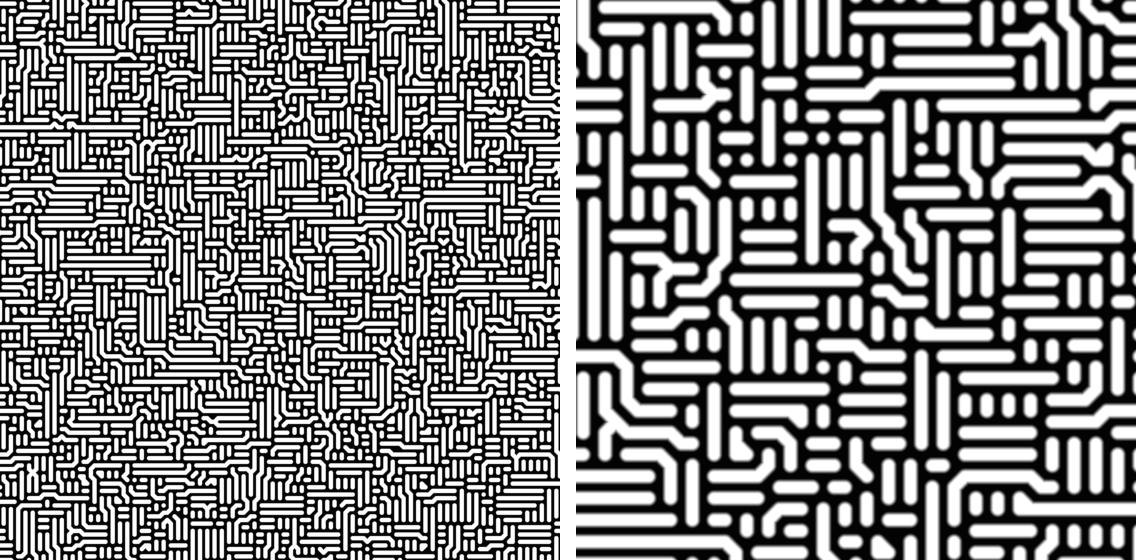
Left: the whole. Right: its middle third, enlarged.
A Shadertoy shader for this pattern:

```glsl
// Labyrinth of even white lines on black, running level, upright and at 45 degrees.

const float CELLS = 154.0;          // lattice cells along the canvas height
const int STRIP_WIDTH = 6;          // cells across one wandering strip
const float BLOCK_HEIGHT = 6.0;     // cells per block of one starting direction
const float STRIP_SWAY = 3.0;       // sideways wander of the strips, in cells
const float STRAY_SPREAD = 12.0;    // larger values give fewer stray cells
const float LINE_RADIUS = 0.60;     // half line width, in cells
const float EDGE_BLUR = 0.24;       // half width of the soft edge, in cells
const vec3 GAP_COLOR = vec3(0.01);
const vec3 LINE_COLOR = vec3(1.0);

const int SWEEPS = 2;               // relaxation passes over the lattice
const int REACH = 2 * SWEEPS + 2;   // cells that can influence a pixel
const int SIZE = 2 * REACH + 1;
const int STRIPS = 3;               // strips that can cross the local window

highp uint rows[SIZE];              // local lattice window, one bit per cell

float hash(vec2 p) {
    return fract(sin(dot(p, vec2(12.9898, 78.233))) * 43758.5453);
}

// One row of level, upright or diagonal stripes, as bits counted from x.
highp uint stripeBits(int kind, int x, int y) {
    if (kind < 3) return ((y + kind) & 1) == 0 ? ~0u : 0u;
    if (kind < 6) return 0x55555555u << uint((x + kind) & 1);
    int slope = kind == 6 ? 1 : -1;
    return 0x49249249u << uint((3000 - x - slope * y) % 3);
}

// Starting row: strips cut into blocks of one stripe direction, plus stray cells.
highp uint seedRow(int x, int y) {
    float fy = float(y);
    int sway = int(floor(STRIP_SWAY * (sin(0.37 * fy) + sin(0.91 * fy))));
    int first = int(floor(float(x - sway) / float(STRIP_WIDTH)));
    highp uint bits = 0u;
    for (int k = 0; k < STRIPS; k++) {
        int left = (first + k) * STRIP_WIDTH + sway - x;
        float strip = float(first + k);
        float block = floor(fy / BLOCK_HEIGHT + fract(strip * 0.618));
        int kind = int(8.0 * hash(vec2(strip, block) + 37.3));
        highp uint fromLeft = ~0u << uint(max(left, 0));
        bits = (bits & ~fromLeft) | (stripeBits(kind, x, y) & fromLeft);
        int stray = int(STRAY_SPREAD * hash(vec2(strip, fy)));
        if (stray < STRIP_WIDTH && left + stray >= 0) bits ^= 1u << uint(left + stray);
    }
    return bits;
}

// Adds one bit per cell to a two-bit counter; "many" marks overflow.
void count(highp uint bits, inout highp uint ones, inout highp uint twos, inout highp uint many) {
    highp uint carry = ones & bits;
    ones ^= bits;
    many |= twos & carry;
    twos ^= carry;
}

// Cells with at most two living neighbours; this keeps lines from branching.
highp uint uncrowded(highp uint below, highp uint own, highp uint above) {
    highp uint ones = below ^ above, twos = below & above, many = 0u;
    count(below << 1, ones, twos, many);
    count(below >> 1, ones, twos, many);
    count(own << 1, ones, twos, many);
    count(own >> 1, ones, twos, many);
    count(above << 1, ones, twos, many);
    count(above >> 1, ones, twos, many);
    return ~(many | (ones & twos));
}

// Updates the four interleaved sublattices in turn, so neighbours never clash.
void relaxWindow(ivec2 base) {
    for (int turn = 0; turn < 4 * SWEEPS; turn++) {
        int oddX = ((turn + 1) >> 1) & 1;
        int oddY = (turn >> 1) & 1;
        int margin = 1 + (turn >> 1);
        highp uint mask = 0x55555555u << uint((base.x + oddX) & 1);
        for (int y = margin + ((base.y + margin + oddY) & 1); y < SIZE - margin; y += 2) {
            highp uint own = rows[y];
            rows[y] = (own & ~mask) | (uncrowded(rows[y - 1], own, rows[y + 1]) & mask);
        }
    }
}

// Whether a cell within one step of the window centre is part of a line.
bool alive(ivec2 offset) {
    if (abs(offset.x) > 1 || offset.y > 1) return false;
    return ((rows[REACH + offset.y] >> uint(REACH + offset.x)) & 1u) == 1u;
}

// Distance to the strokes that join living neighbours.
float lineDistance(vec2 p) {
    float d2 = 4.0;
    for (int y = -1; y <= 1; y++)
    for (int x = -1; x <= 1; x++) {
        ivec2 cell = ivec2(x, y);
        if (!alive(cell)) continue;
        vec2 q = p - vec2(cell);
        d2 = min(d2, dot(q, q));
        for (int k = 0; k < 4; k++) {
            ivec2 next = k == 0 ? ivec2(1, 0) : ivec2(k - 2, 1);
            if (!alive(cell + next)) continue;
            vec2 along = vec2(next);
            vec2 gap = q - along * clamp(dot(q, along) / dot(along, along), 0.0, 1.0);
            d2 = min(d2, dot(gap, gap));
        }
    }
    return sqrt(d2);
}

void mainImage(out vec4 fragColor, in vec2 fragCoord) {
    float pixel = CELLS / iResolution.y;
    vec2 p = fragCoord * pixel;
    vec2 nearest = floor(p + 0.5);
    ivec2 base = ivec2(nearest) - REACH;
    for (int y = 0; y < SIZE; y++) rows[y] = seedRow(base.x, base.y + y);
    relaxWindow(base);

    float blur = max(EDGE_BLUR, 0.5 * pixel);
    float line = 1.0 - smoothstep(LINE_RADIUS - blur, LINE_RADIUS + blur, lineDistance(p - nearest));
    fragColor = vec4(mix(GAP_COLOR, LINE_COLOR, line), 1.0);
}
```
